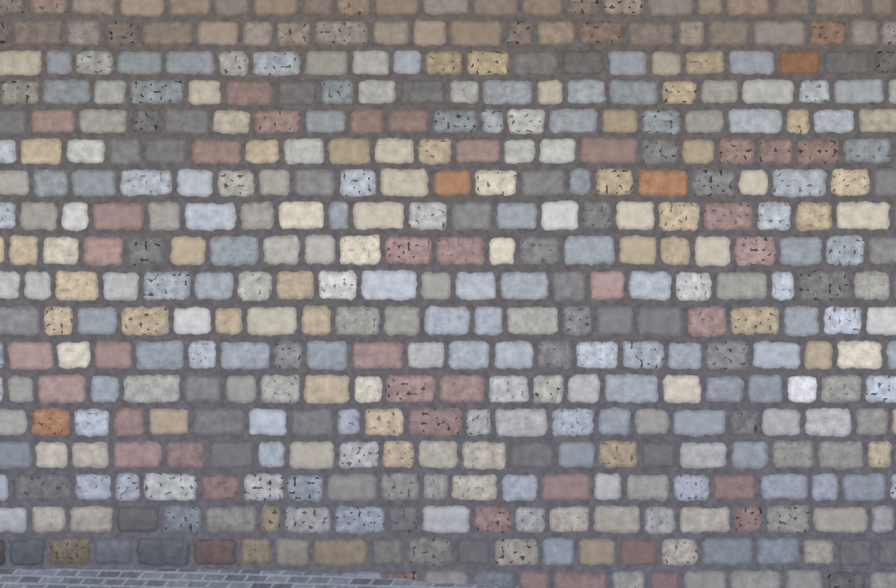
Give the GLSL for this texture, as a Shadertoy shader.

```glsl
// Weathered wall of squared stones in uneven courses, with a strip of paving at its foot.
// Warped rows and jittered joints give each stone a rounded box; hashes pick its colour,
// and gradient noise roughens the edges, mottles the faces and stains the mortar.

const float COURSES = 18.26;   // wall height in average courses
const float PITCH = 1.355;     // average stone length in courses
const float HALF_GAP = 0.082;  // half of the mortar width

float hash(vec2 p) {
    vec3 q = fract(vec3(p.xyx) * 0.1031);
    q += dot(q, q.yzx + 33.33);
    return fract((q.x + q.y) * q.z);
}

vec2 gradient(vec2 cell) {
    float angle = 6.2832 * hash(cell + 71.0);
    return vec2(cos(angle), sin(angle));
}

// Gradient noise, about -0.7 to 0.7
float noise(vec2 p) {
    vec2 i = floor(p), f = fract(p);
    vec2 w = f * f * f * (f * (f * 6.0 - 15.0) + 10.0);
    vec2 e = vec2(1.0, 0.0);
    float a = dot(gradient(i), f);
    float b = dot(gradient(i + e), f - e);
    float c = dot(gradient(i + e.yx), f - e.yx);
    float d = dot(gradient(i + e.xx), f - e.xx);
    return mix(mix(a, b, w.x), mix(c, d, w.x), w.y);
}

float fbm(vec2 p) {
    float sum = 0.0, gain = 0.6;
    for (int i = 0; i < 3; i++) {
        sum += gain * noise(p);
        p = p * 2.03 + 17.3;
        gain *= 0.55;
    }
    return sum;
}

float roundBox(vec2 p, vec2 halfSize, float radius) {
    vec2 q = abs(p) - halfSize + radius;
    return length(max(q, 0.0)) + min(max(q.x, q.y), 0.0) - radius;
}

// Row coordinate: courses are thinner near the top and taller in the middle
float courseAt(float y) {
    float k = y;
    for (int i = 0; i < 4; i++) {
        float d = (k - 6.5) / 4.0;
        k = y + 0.366 + 0.47 * exp(-d * d);
    }
    return k;
}

float joint(float column, float row) {
    return column + 0.46 * (hash(vec2(column, row * 7.0 + 3.0)) - 0.5);
}

vec3 stoneColor(vec2 id) {
    vec3 palette[8] = vec3[8](
        vec3(0.72, 0.73, 0.73), vec3(0.67, 0.70, 0.74),
        vec3(0.75, 0.73, 0.68), vec3(0.71, 0.66, 0.58),
        vec3(0.63, 0.63, 0.61), vec3(0.58, 0.61, 0.64),
        vec3(0.61, 0.53, 0.52), vec3(0.50, 0.50, 0.51));
    vec3 color = palette[int(hash(id + 11.0) * 7.99)];
    float rare = hash(id + 29.0);
    color = mix(color, vec3(0.62, 0.48, 0.39), step(rare, 0.012));
    color = mix(color, vec3(0.88, 0.89, 0.91), step(0.988, rare));
    // The topmost courses hold browner stones
    color = mix(color, vec3(0.64, 0.57, 0.54), 0.6 * step(id.y, 1.5));
    return color * (0.94 + 0.14 * hash(id + 47.0));
}

// Low, slanted setts seen at a shallow angle
vec3 paving(vec2 p) {
    vec2 g = vec2(p.x * 1.5 + p.y * 1.2, p.y * 4.2 - p.x * 0.12);
    g.x += 0.5 * mod(floor(g.y), 2.0);
    vec2 f = abs(fract(g) - 0.5);
    float seam = max(smoothstep(0.38, 0.48, f.x), smoothstep(0.25, 0.45, f.y));
    vec3 sett = vec3(0.42, 0.44, 0.49) * (0.85 + 0.3 * hash(floor(g) + 5.0));
    return mix(sett, vec3(0.60, 0.62, 0.67), 0.6 * seam) + 0.10 * fbm(p * 5.0);
}

void mainImage(out vec4 fragColor, in vec2 fragCoord) {
    vec2 uv = vec2(fragCoord.x, iResolution.y - fragCoord.y) / iResolution.xy;
    vec2 p = uv * COURSES * vec2(iResolution.x / iResolution.y, 1.0);
    float pixel = COURSES / iResolution.y;

    // Locate the stone between its two joints
    float k = courseAt(p.y) + 0.06 * noise(vec2(p.x * 0.35, p.y * 0.2));
    float row = floor(k);
    float u = p.x / PITCH + 0.5 * row + 0.4 * hash(vec2(row, 9.0));
    float column = floor(u);
    if (u < joint(column, row)) column -= 1.0;
    else if (u >= joint(column + 1.0, row)) column += 1.0;
    float left = joint(column, row), right = joint(column + 1.0, row);
    vec2 id = vec2(column, row);

    // Rounded stone outline with rough edges
    vec2 local = vec2((u - 0.5 * (left + right)) * PITCH, k - row - 0.5);
    local += 0.06 * vec2(noise(p * 2.7), noise(p * 2.7 + 40.0));
    vec2 halfSize = vec2(0.5 * (right - left) * PITCH, 0.5) - HALF_GAP;
    halfSize.y -= 0.04 * hash(id + 61.0);
    float dist = roundBox(local, halfSize, 0.17) + 0.035 * noise(p * 6.0);

    // Mottled, pitted face with darker rim
    float wear = hash(id + 83.0);
    vec3 stone = stoneColor(id) * (1.0 + (0.12 + 0.22 * wear) * fbm(p * 3.5));
    float pits = smoothstep(0.22, 0.5, noise(p * 6.5 + 13.0));
    stone *= 1.0 - 0.45 * pits * smoothstep(0.5, 1.0, wear);
    stone *= 1.0 - 0.14 * smoothstep(-0.14, 0.0, dist);

    // Mortar and broad light over the wall
    vec3 mortar = mix(vec3(0.42, 0.395, 0.385), vec3(0.40, 0.40, 0.44), uv.y);
    mortar *= 1.0 + 0.25 * fbm(p * 4.0);
    float light = 0.86 + 0.20 * smoothstep(0.0, 0.42, uv.y) - 0.20 * smoothstep(0.55, 1.0, uv.y);
    light *= 1.0 - 0.28 * smoothstep(0.86, 0.96, uv.y) * (1.0 - smoothstep(0.1, 0.65, uv.x));
    stone *= light * mix(vec3(1.01, 0.99, 0.95), vec3(0.98, 0.98, 1.03), uv.y);
    float edge = max(pixel, 0.035);
    vec3 color = mix(stone, mortar, smoothstep(-edge, edge, dist));

    // Paving runs out towards the right
    float ground = uv.y - 0.966 - 0.03 * smoothstep(0.25, 0.6, uv.x) - 0.004 * noise(p);
    float shown = smoothstep(0.0, 0.004, ground) * (1.0 - smoothstep(0.56, 0.60, uv.x));
    color = mix(color, paving(p), shown);
    fragColor = vec4(clamp(color, 0.0, 1.0), 1.0);
}
```
